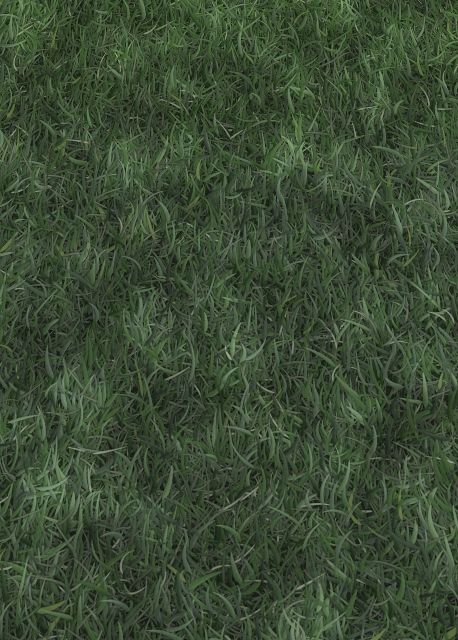
Give the GLSL for this texture, as a WebGL 2 fragment shader.

```glsl
#version 300 es
precision highp float;
// Dim lawn of short, tangled grass blades with dry thatch and dark gaps.
uniform vec2 u_resolution;
out vec4 fragColor;

vec4 hash4(vec2 p) {
    vec4 h = fract(p.xyxy * vec4(.1031, .1030, .0973, .1099));
    h += dot(h, h.wzxy + 33.33);
    return fract((h.xxyz + h.yzzw) * h.zywx);
}

// Smooth cellular noise: low inside a tuft, high between tufts
float tuftGap(vec2 p) {
    vec2 cell = floor(p);
    float sum = 0.0;
    for (int j = -1; j <= 1; j++)
    for (int i = -1; i <= 1; i++) {
        vec2 id = cell + vec2(i, j);
        vec2 d = id + hash4(id + 71.0).xy - p;
        sum += exp(-7.0 * dot(d, d));
    }
    return clamp(0.55 - 0.4 * log(sum + 0.05), 0.0, 1.0);
}

// Broad uneven patches from warped sines, about -1 to 1
float patches(vec2 p) {
    p += 0.12 * sin(p.yx * 11.0 + vec2(1.3, 4.1));
    return 0.5 * sin(p.x * 9.0 + 2.0 * p.y + 0.8) * sin(p.y * 10.0 - 3.0 * p.x)
         + 0.5 * sin(p.x * 21.0 - 8.0 * p.y) * sin(p.y * 17.0 + 5.0 * p.x + 2.0);
}

vec3 grassColor(float tone, float grey) {
    vec3 c = mix(vec3(0.09, 0.15, 0.08), vec3(0.25, 0.36, 0.20), smoothstep(0.05, 0.55, tone));
    c = mix(c, vec3(0.44, 0.54, 0.40), smoothstep(0.55, 1.0, tone));
    float luma = dot(c, vec3(0.3, 0.6, 0.1));
    return mix(c, luma * vec3(0.88, 1.08, 0.87), grey);
}

// Lays one sheet of scattered blades over the colour below
vec3 bladeLayer(vec3 below, vec2 p, float layer, float depth, float gap, float dryness) {
    float size = 0.034 + 0.010 * fract(layer * 0.618);
    vec2 g = p / size + layer * vec2(3.37, 5.61);
    float edge = max(0.0013, 0.8 / u_resolution.y) / size;
    vec2 cell = floor(g);
    vec3 color = below;
    for (int j = 1; j >= -1; j--)
    for (int i = -1; i <= 1; i++) {
        vec2 id = cell + vec2(i, j);
        vec4 a = hash4(id + layer * 37.0);
        vec4 b = hash4(id.yx + layer * 53.0 + 19.0);

        // Dry stems lie at any angle, green blades mostly stand
        bool dry = b.x < 0.10 + dryness * (1.15 - depth);
        float swing = a.z * 2.0 - 1.0;
        float angle = dry ? swing * 1.57 : swing * (0.45 + 1.0 * swing * swing);
        float halfLength = 0.45 + 0.48 * a.w;
        vec2 d = g - id - a.xy;
        float c = cos(angle), s = sin(angle);
        vec2 q = vec2(c * d.x - s * d.y, s * d.x + c * d.y);
        float t = q.y / halfLength;
        if (abs(t) > 1.0) continue;

        // Bent blade tapering to a pointed tip
        q.x -= (b.y - 0.5) * 0.5 * t * t;
        float halfWidth = (dry ? 0.04 : 0.042 + 0.06 * b.z * b.z)
                        * sqrt(1.0 - t) * smoothstep(-1.0, -0.5, t);
        float cover = smoothstep(edge, -edge, abs(q.x) - halfWidth);
        cover *= smoothstep(0.0, 0.025, halfWidth);

        // Soft shadow beside the blade
        color *= 1.0 - 0.16 * smoothstep(0.09, 0.0, abs(q.x) - halfWidth) * (1.0 - t * t);

        // Shade from root to tip, with one lit side
        float along = 0.5 + 0.5 * t;
        float side = clamp(q.x / 0.07, -1.0, 1.0);
        float tone = 0.11 + 0.22 * depth + 0.60 * b.w + 0.26 * along
                   + 0.09 * side - 0.20 * gap;
        vec3 blade = grassColor(tone, smoothstep(0.2, 0.9, fract(b.x * 17.0 + b.z)));
        if (dry) {
            blade = mix(vec3(0.16, 0.19, 0.14), vec3(0.46, 0.50, 0.41), tone);
            blade = mix(blade, vec3(0.62, 0.66, 0.57), step(0.93, b.w) * 0.7);
        } else if (b.w > 0.985) {
            blade = vec3(0.40, 0.49, 0.27);
        }
        color = mix(color, blade, cover * 0.93);
    }
    return color;
}

void main() {
    vec2 uv = gl_FragCoord.xy / u_resolution.y;
    float middle = 0.5 * u_resolution.x / u_resolution.y;

    // Ground recedes upward, so blades shrink toward the top
    float nearness = 1.0 - 0.35 * uv.y;
    vec2 p = vec2((uv.x - middle) / nearness, -log(nearness) / 0.35) + 2.0;

    float broad = patches(p);
    float gap = tuftGap(p * 8.0);
    float dryness = clamp(0.22 + 0.30 * broad + 0.30 * (gap - 0.4), 0.03, 0.6);

    vec3 color = mix(vec3(0.12, 0.18, 0.10), vec3(0.12, 0.14, 0.10), gap);
    for (int k = 0; k < 24; k++) {
        float depth = float(k) / 23.0;
        color = bladeLayer(color, p, float(k) + 1.0, depth, gap, dryness);
    }

    // Tuft shadows, a greener far edge and faint grain
    color *= 1.20 - 0.26 * gap - 0.12 * broad;
    color *= mix(vec3(1.0), vec3(1.02, 1.07, 0.94), smoothstep(0.65, 1.0, uv.y));
    color += 0.018 * (hash4(floor(uv * 512.0)).x - 0.5);
    fragColor = vec4(clamp(color, 0.0, 1.0), 1.0);
}
```
